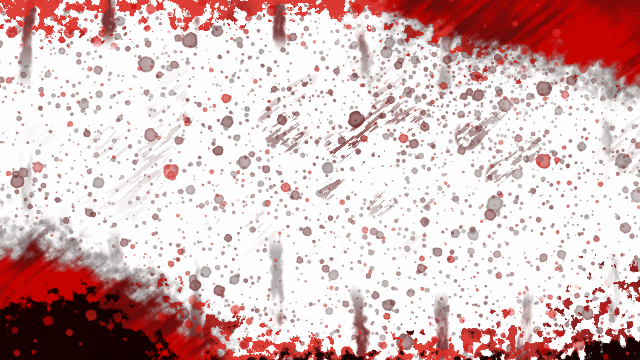
A Shadertoy shader for this background:

```glsl
// Grunge backdrop: white paper framed by red and black paint, drips and spatter.

const vec3 PAPER = vec3(1.0, 0.995, 0.995);
const vec3 SOOT = vec3(0.46, 0.41, 0.41);
const vec3 BROWN = vec3(0.46, 0.22, 0.22);
const vec3 BRIGHT_RED = vec3(0.86, 0.18, 0.15);
const vec3 BLOOD_RED = vec3(0.77, 0.01, 0.0);
const vec3 DEEP_RED = vec3(0.42, 0.04, 0.04);
const vec3 INK = vec3(0.06, 0.0, 0.0);
const vec2 STROKE_DIR = vec2(0.78, 0.626);
const float DRIP_FIRST = 0.086;
const float DRIP_STEP = 0.229;
const float DRIP_HALF_WIDTH = 0.02;
const int DROP_LAYERS = 5;
const float DROP_CELL = 0.088;
// Heights where the drips from the top and from the bottom end.
const float TOP_TIPS[8] = float[8](0.76, 0.87, 0.89, 0.86, 0.74, 0.73, 0.79, 0.49);
const float LOW_TIPS[8] = float[8](0.58, 0.36, 0.34, 0.34, 0.21, 0.19, 0.20, 0.30);

float hash(vec2 p) {
    return fract(sin(dot(p, vec2(127.1, 311.7))) * 43758.5453);
}

float noise(vec2 p) {
    vec2 i = floor(p), f = fract(p);
    f = f * f * (3.0 - 2.0 * f);
    return mix(mix(hash(i), hash(i + vec2(1, 0)), f.x),
               mix(hash(i + vec2(0, 1)), hash(i + vec2(1, 1)), f.x), f.y);
}

float fbm(vec2 p) {
    float sum = 0.0, amp = 0.533;
    for (int i = 0; i < 4; i++) {
        sum += amp * noise(p);
        p = mat2(1.6, 1.2, -1.2, 1.6) * p + 7.3;
        amp *= 0.5;
    }
    return sum;
}

float bell(float x, float centre, float width) {
    float t = (x - centre) / width;
    return exp(-t * t);
}

// Rotated grid of irregular discs: x = coverage, y = seed, z = distance over radius.
vec3 droplets(vec2 p, float cell, float turn, float baseChance, float crowdChance) {
    mat2 rot = mat2(cos(turn), sin(turn), -sin(turn), cos(turn));
    vec2 q = rot * p / cell, id = floor(q), f = q - id;
    vec2 key = id + turn * 31.0;
    float radius = mix(0.07, 0.27, pow(hash(key + 5.1), 1.7));
    vec2 centre = mix(vec2(radius * 1.2), vec2(1.0 - radius * 1.2),
                      vec2(hash(key + 11.3), hash(key + 23.7)));
    vec2 home = transpose(rot) * (id + centre) * cell;
    float crowd = bell(home.x, 1.3, 0.32) * bell(home.y, 0.77, 0.17);
    float edge = radius * (0.85 + 0.3 * noise((f - centre) / radius * 1.8 + key));
    float d = length(f - centre), aa = 0.8 / (iResolution.y * cell);
    float shown = step(hash(key + 41.9), baseChance + crowdChance * crowd);
    return vec3(shown * (1.0 - smoothstep(-aa, aa, d - edge)), hash(key + 3.3), d / edge);
}

void mainImage(out vec4 fragColor, in vec2 fragCoord) {
    vec2 p = fragCoord / iResolution.y;
    float x = p.x * (16.0 / 9.0) * iResolution.y / iResolution.x;
    p.x = x;
    float low = p.y, high = 1.0 - p.y;
    vec2 along = vec2(dot(p, STROKE_DIR), dot(p, vec2(-STROKE_DIR.y, STROKE_DIR.x)));
    float cloud = fbm(p * 9.0), grain = fbm(p * 52.0 + 3.0);
    float streak = fbm(along * vec2(9.0, 65.0));
    vec3 col = PAPER;

    // Signed depth inside the two corner masses
    float ragged = (cloud - 0.5) * 0.13 + (streak - 0.5) * 0.07 + (grain - 0.5) * 0.06;
    float leftMass = 0.33 - 0.2 * x - 0.45 * x * x - low + ragged;
    float rightMass = (x - 1.0) * 0.33 - high + ragged;
    float mass = max(leftMass, rightMass);
    float soot = smoothstep(-0.09, 0.02, mass + (grain - 0.5) * 0.1);
    col = mix(col, SOOT, soot * 0.75);

    // Evenly spaced drips
    float slot = clamp(floor((x - DRIP_FIRST) / DRIP_STEP + 0.5), 0.0, 7.0);
    float topTip = TOP_TIPS[int(slot)], lowTip = LOW_TIPS[int(slot)];
    float sway = 0.04 * (noise(vec2(slot * 9.7, p.y * 4.0)) - 0.5);
    float side = abs(x - DRIP_FIRST - slot * DRIP_STEP - sway);
    float drip = 1.0 - smoothstep(0.5, 1.1, side / DRIP_HALF_WIDTH + (grain - 0.5) * 1.2);
    float reach = max(smoothstep(-0.01, 0.05, p.y - topTip), smoothstep(-0.01, 0.05, lowTip - p.y));
    float wear = smoothstep(0.3, 0.65, fbm(vec2(x * 30.0, p.y * 13.0) + slot));
    float nearEdge = 1.0 - smoothstep(0.06, 0.2, min(low, high));
    col = mix(col, mix(SOOT, DEEP_RED, nearEdge * 0.8), drip * reach * wear * (0.55 + 0.35 * nearEdge));

    // Scattered droplets, large to small
    float cell = DROP_CELL;
    for (int i = 0; i < DROP_LAYERS; i++) {
        vec3 drop = droplets(p, cell, 0.4 + float(i) * 0.73, 0.3, 0.55);
        vec3 tint = mix(SOOT * 1.25, BROWN, smoothstep(0.2, 0.7, drop.y));
        tint = mix(tint, BRIGHT_RED * 0.9, smoothstep(0.83, 0.9, drop.y));
        float body = 0.58 + 0.25 * smoothstep(0.5, 1.0, drop.z) + 0.5 * (cloud - 0.5);
        col = mix(col, tint, drop.x * clamp(body, 0.0, 1.0));
        cell *= 0.68;
    }

    // Dry diagonal brush marks across the middle
    float patches = smoothstep(0.69, 0.78, noise(along * vec2(10.0, 15.0) + 4.0));
    float band = bell(p.y, 0.57, 0.16) * bell(x, 1.05, 0.55);
    float scratch = smoothstep(0.5, 0.58, fbm(along * vec2(28.0, 130.0)));
    col = mix(col, mix(SOOT, DEEP_RED, cloud), patches * band * scratch * 0.8);

    // Fine spatter along the top and bottom edges
    float topReach = 0.08 + 0.06 * bell(x, 0.0, 0.5) + 0.2 * smoothstep(0.85, 1.6, x);
    float lowReach = 0.08 + 0.14 * bell(x, 0.42, 0.32) + 0.22 * smoothstep(1.1, 1.8, x);
    float density = max(1.0 - high / topReach, 1.0 - low / lowReach);
    density += (cloud - 0.5) * 0.7 + (streak - 0.5) * 0.35;
    float level = mix(0.74, 0.36, clamp(density, 0.0, 1.0));
    float spatter = smoothstep(0.0, 0.05, grain - level) * smoothstep(-0.15, 0.1, density);
    float darker = smoothstep(1.25, 1.7, x) * 0.7 + smoothstep(0.55, 0.7, cloud) * 0.5;
    col = mix(col, mix(BRIGHT_RED, DEEP_RED * 1.15, clamp(darker, 0.0, 1.0)), spatter * 0.92);

    // Corner masses: bright red with darker clouds
    float shade = smoothstep(0.42, 0.7, fbm(p * 6.0 + 8.0) * 0.65 + streak * 0.35);
    shade = max(shade, smoothstep(0.13, 0.24, rightMass) * 0.8);
    col = mix(col, mix(BLOOD_RED, DEEP_RED, shade), smoothstep(-0.015, 0.045, mass));

    // Black ink in the lower corners
    float inkTop = 0.16 * (1.0 - smoothstep(0.25, 0.55, x)) + 0.05 * smoothstep(1.45, 1.7, x)
                 + 0.045 * bell(x, 1.02, 0.1);
    float ink = inkTop - low + (cloud - 0.5) * 0.16 + (grain - 0.5) * 0.16;
    col = mix(col, INK, smoothstep(-0.012, 0.02, ink) * 0.96);

    // Wet red drops over the paint
    vec3 wet = droplets(p, 0.06, 1.9, 0.5, 0.0);
    float wetZone = smoothstep(-0.1, 0.25, density) * smoothstep(0.35, 0.5, abs(p.y - 0.5) + 0.1);
    col = mix(col, mix(BLOOD_RED, BRIGHT_RED, wet.y), wet.x * wetZone * 0.7);

    fragColor = vec4(col, 1.0);
}
```
